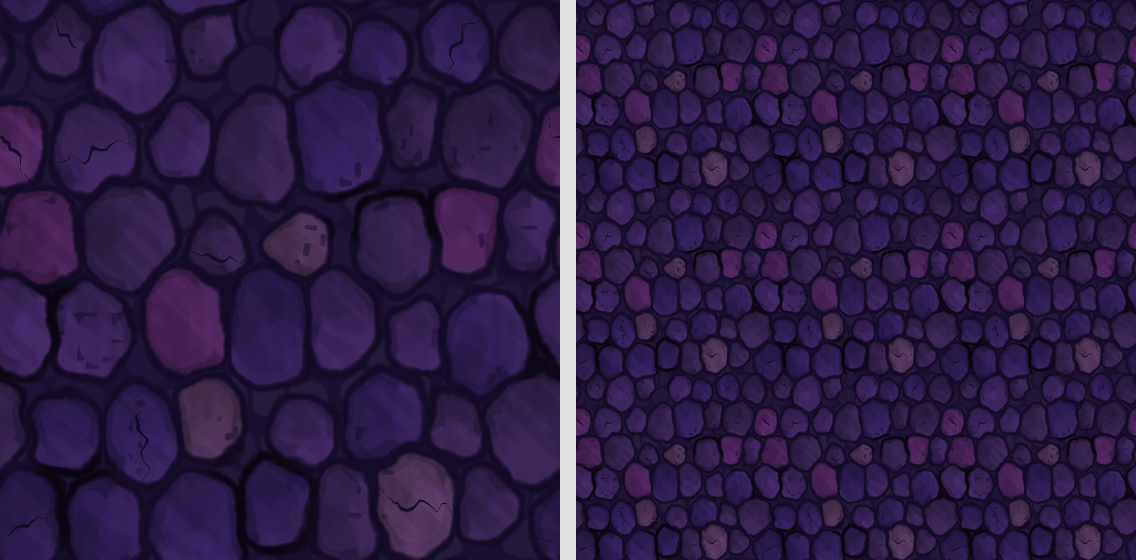
Left, the tile; right, the same tile 3 across and 3 down.
Reproduce this texture procedurally as a WebGL 2 fragment shader.

```glsl
#version 300 es
precision highp float;
// Painted cobblestones in violet, plum and mauve over a dark bed of small shards.
// A wrapped power diagram with rounded corners gives the stones; bevels, rim light,
// brush strokes, cracks and ink outlines are layered from each stone's inset distance.
uniform vec2 u_resolution;
out vec4 fragColor;

const vec2 STONE_GRID = vec2(7.0, 6.0);    // even row count keeps the stagger seamless
const vec2 SHARD_GRID = vec2(12.0, 12.0);
const float JITTER = 0.46;
const float RADIUS_MIN = 0.43;
const float RADIUS_MAX = 0.72;
const float CORNER_ROUNDING = 0.045;
const float GAP = 0.035;
const float CRACKED_SHARE = 0.2;
const vec3 INDIGO = vec3(0.170, 0.108, 0.310);
const vec3 DUSK = vec3(0.188, 0.122, 0.278);
const vec3 VIOLET = vec3(0.218, 0.135, 0.345);
const vec3 PLUM = vec3(0.270, 0.128, 0.325);
const vec3 MAUVE = vec3(0.292, 0.192, 0.320);
const vec3 RIM_LIGHT = vec3(0.070, 0.042, 0.095);
const vec3 BED = vec3(0.122, 0.074, 0.215);
const vec3 SHARD = vec3(0.150, 0.110, 0.230);
const vec3 OUTLINE = vec3(0.078, 0.046, 0.148);
const vec3 INK = vec3(0.030, 0.014, 0.050);

struct Stone { vec2 id; vec2 offset; float inset; };

float hash(vec2 p) {
  return fract(sin(dot(p, vec2(127.1, 311.7))) * 43758.5453);
}

// Value noise repeating after `period` cells
float noise(vec2 p, vec2 period) {
  vec2 i = floor(p), f = fract(p);
  f = f * f * (3.0 - 2.0 * f);
  vec2 a = mod(i, period), b = mod(i + 1.0, period);
  return mix(mix(hash(a), hash(vec2(b.x, a.y)), f.x),
             mix(hash(vec2(a.x, b.y)), hash(b), f.x), f.y);
}

float wrapNoise(vec2 uv, vec2 count) { return noise(uv * count, count); }

// Centre (xy) and radius (z) of the stone in a cell
vec3 stoneSeed(vec2 cell, vec2 grid) {
  vec2 id = mod(cell, grid);
  vec2 jitter = vec2(hash(id + 3.7), hash(id + 19.3)) - 0.5;
  float stagger = 0.5 * mod(id.y, 2.0) - 0.25;
  return vec3(cell + 0.5 + vec2(stagger, 0.0) + JITTER * jitter,
              mix(RADIUS_MIN, RADIUS_MAX, hash(id + 41.9)));
}

Stone findStone(vec2 p, vec2 grid) {
  vec2 base = floor(p), owner = base;
  vec3 near = vec3(0.0);
  float nearPower = 1e3;
  for (int k = 0; k < 25; k++) {
    vec2 cell = base + vec2(k % 5 - 2, k / 5 - 2);
    vec3 s = stoneSeed(cell, grid);
    float power = dot(p - s.xy, p - s.xy) - s.z * s.z;
    if (power < nearPower) { nearPower = power; near = s; owner = cell; }
  }
  // Smooth minimum over all borders and the stone's own circle
  float sum = exp((length(p - near.xy) - near.z) / CORNER_ROUNDING);
  for (int k = 0; k < 25; k++) {
    vec2 cell = base + vec2(k % 5 - 2, k / 5 - 2);
    if (cell == owner) continue;
    vec3 s = stoneSeed(cell, grid);
    float power = dot(p - s.xy, p - s.xy) - s.z * s.z;
    float border = (power - nearPower) / (2.0 * length(s.xy - near.xy));
    sum += exp(-border / CORNER_ROUNDING);
  }
  return Stone(mod(owner, grid), p - near.xy, -CORNER_ROUNDING * log(sum));
}

vec3 stoneTint(float pick) {
  vec3 tint = pick < 0.30 ? INDIGO : pick < 0.54 ? DUSK : pick < 0.72 ? VIOLET
            : pick < 0.87 ? PLUM : MAUVE;
  return tint;
}

// Jagged line through part of a stone
float crack(vec2 p, float angle) {
  vec2 axis = vec2(cos(angle), sin(angle));
  float along = dot(p, axis), across = dot(p, vec2(-axis.y, axis.x));
  float zigzag = 0.16 * abs(fract(along * 3.5 + angle) - 0.5)
               + 0.10 * noise(vec2(along * 11.0 + 40.0, angle), vec2(97.0));
  float width = 0.022 * (1.0 - smoothstep(0.05, 0.30, abs(along)));
  return 1.0 - smoothstep(width * 0.4, width + 0.006, abs(across + 0.08 - zigzag));
}

void main() {
  vec2 uv = gl_FragCoord.xy / u_resolution;
  vec2 wobble = vec2(wrapNoise(uv, vec2(23.0)), wrapNoise(uv + 0.37, vec2(23.0))) - 0.5;
  float grain = wrapNoise(uv, vec2(110.0)) - 0.5;
  float stroke = wrapNoise(vec2(uv.x + uv.y, uv.y), vec2(38.0, 11.0));
  float streak = wrapNoise(vec2(uv.x, uv.y + uv.x), vec2(70.0, 18.0));
  float blotch = wrapNoise(uv, vec2(9.0));

  // Bed of dim shards
  Stone shard = findStone(uv * SHARD_GRID + 0.25 * wobble, SHARD_GRID);
  vec3 shardTint = mix(BED, SHARD, hash(shard.id + 7.1));
  vec3 color = mix(BED * 0.85, shardTint, smoothstep(0.02, 0.09, shard.inset));

  // Stone face, bevel and rim light
  Stone stone = findStone(uv * STONE_GRID + 0.13 * wobble, STONE_GRID);
  float inset = stone.inset + 0.018 * grain;
  float lightAngle = mix(-1.9, 0.5, hash(stone.id + 11.3));
  float facing = dot(normalize(stone.offset + 1e-4), vec2(cos(lightAngle), sin(lightAngle)));
  float bevel = 0.15 + 0.05 * facing + 0.07 * (stroke - 0.5);
  float face = smoothstep(bevel - 0.012, bevel + 0.018, inset);
  float rim = smoothstep(0.25, 0.6, facing + 0.5 * (streak - 0.5))
            * smoothstep(0.06, 0.085, inset) * (1.0 - face);
  vec3 body = stoneTint(hash(stone.id + 5.9)) * mix(0.93, 1.08, hash(stone.id + 29.7));
  body *= mix(0.83, 1.04, face);
  body *= 1.0 + 0.10 * (smoothstep(0.42, 0.58, stroke) - 0.5) + 0.10 * (streak - 0.5);
  body *= 1.0 + 0.10 * facing * face + 0.06 * grain;
  body += RIM_LIGHT * rim;

  // Chips and cracks
  float chips = smoothstep(0.80, 0.88, wrapNoise(uv, vec2(64.0))) * smoothstep(0.62, 0.75, blotch);
  body = mix(body, OUTLINE, 0.5 * chips);
  if (hash(stone.id + 53.3) < CRACKED_SHARE)
    body = mix(body, OUTLINE * 0.8, 0.9 * crack(stone.offset, 6.28 * hash(stone.id + 61.1)));

  // Outline, thickened to ink in places
  color = mix(color, body, smoothstep(GAP - 0.012, GAP + 0.018, inset));
  float ink = smoothstep(0.66, 0.82, wrapNoise(uv + 0.21, vec2(6.0)));
  float line = 1.0 - smoothstep(0.015, 0.065 + 0.015 * ink, abs(inset - 0.012));
  color = mix(color, mix(OUTLINE, INK, ink), 0.92 * line);
  fragColor = vec4(color, 1.0);
}
```
